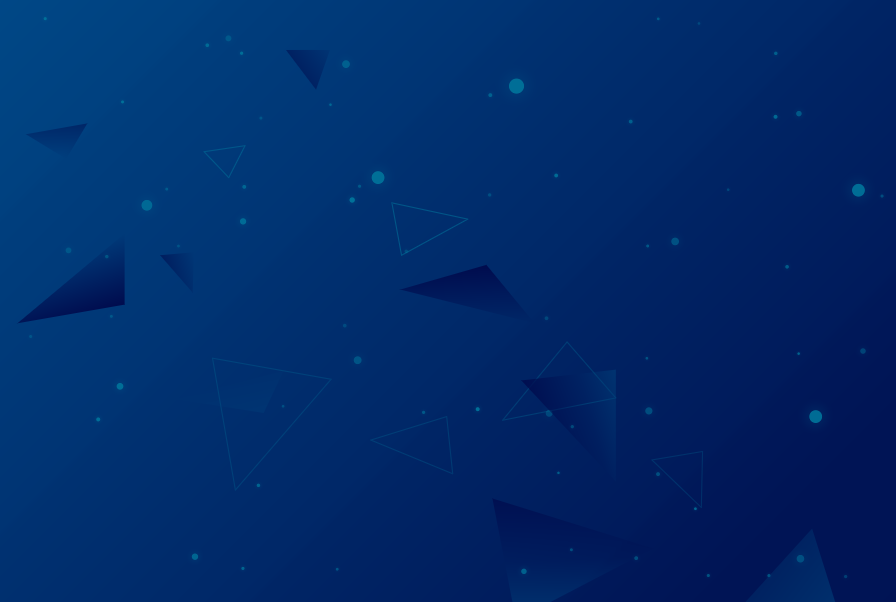
A Shadertoy shader for this background:

```glsl
// Deep blue diagonal gradient with faceted triangles, thin outlines and glowing specks.
// Facets are shaded by barycentric blending between their corners; specks come from
// jittered cells. Lengths are in canvas heights, with the origin at the lower left.

const vec3 SKY_BLUE   = vec3(0.0, 0.285, 0.53);   // upper left of the gradient
const vec3 DEEP_BLUE  = vec3(0.0, 0.080, 0.335);  // lower right of the gradient
const vec3 NAVY       = vec3(0.0, 0.045, 0.305);  // dark side of facets
const vec3 AZURE      = vec3(0.0, 0.250, 0.480);  // light side of facets
const vec3 TEAL       = vec3(0.0, 0.460, 0.610);  // outlines and lights
const float GRADIENT_END = 0.88;
const float BAND_START   = 0.354;
const float BAND_WIDTH   = 0.211;
const float BAND_DEPTH   = 0.006;
const float LINE_HALF    = 0.0009;
const float GLOW_SPREAD  = 3.0;
const float GLOW_ALPHA   = 0.16;
const float SPECK_CELL   = 0.125;
const float SPECK_RADIUS = 0.0026;
const float SPECK_CHANCE = 0.5;

float pixel;  // height of one pixel in canvas units

float coverage(float inset) { return clamp(inset / pixel + 0.5, 0.0, 1.0); }

float cross2(vec2 a, vec2 b) { return a.x * b.y - a.y * b.x; }

vec3 hash3(vec2 cell) {
    vec3 q = fract(cell.xyx * vec3(0.1031, 0.1030, 0.0973));
    q += dot(q, q.yxz + 33.33);
    return fract((q.xxy + q.yzz) * q.zyx);
}

// Diagonal gradient crossed by faint soft-edged bands
vec3 backdrop(vec2 p, float aspect) {
    float t = (p.x + 1.0 - p.y) / (aspect + 1.0);
    float saw = fract((t - BAND_START) / BAND_WIDTH);
    float band = (1.0 - saw) * smoothstep(0.0, 0.03, saw);
    return mix(SKY_BLUE, DEEP_BLUE, min(t / GRADIENT_END, 1.0)) - vec3(0, 1, 1) * BAND_DEPTH * band;
}

// Filled triangle; shade per corner runs from -1 (navy) through 0 (clear) to 1 (azure)
void facet(inout vec3 col, vec2 p, vec2 a, vec2 b, vec2 c, vec3 shade) {
    float area = cross2(b - a, c - a);
    vec3 bary = vec3(cross2(b - p, c - p), cross2(c - p, a - p), cross2(a - p, b - p)) / area;
    vec3 inset = bary * abs(area) / vec3(length(c - b), length(a - c), length(b - a));
    float s = clamp(dot(bary, shade), -1.0, 1.0);
    float mask = coverage(min(inset.x, min(inset.y, inset.z)));
    col = mix(col, s < 0.0 ? NAVY : AZURE, abs(s) * mask);
}

float segmentDistance(vec2 p, vec2 a, vec2 b) {
    vec2 ab = b - a;
    return length(p - a - ab * clamp(dot(p - a, ab) / dot(ab, ab), 0.0, 1.0));
}

void outline(inout vec3 col, vec2 p, vec2 a, vec2 b, vec2 c, float alpha) {
    float d = min(segmentDistance(p, a, b), min(segmentDistance(p, b, c), segmentDistance(p, c, a)));
    col = mix(col, TEAL, alpha * coverage(LINE_HALF - d));
}

// Solid disc with a soft halo
void light(inout vec3 col, vec2 p, vec2 centre, float radius, float alpha) {
    float d = length(p - centre);
    float halo = 1.0 - smoothstep(0.0, radius * GLOW_SPREAD, d);
    col = mix(col, TEAL, alpha * max(coverage(radius - d), GLOW_ALPHA * halo));
}

// Two scales of jittered cells: fine specks, then fewer and larger ones
void specks(inout vec3 col, vec2 p) {
    for (int i = 0; i < 2; i++) {
        float scale = 1.0 + float(i);
        float size = SPECK_CELL * scale;
        vec2 cell = floor(p / size);
        vec3 place = hash3(cell + 17.0 * scale);
        vec3 look = hash3(cell + 71.0 * scale);
        if (look.x < SPECK_CHANCE) {
            vec2 centre = (cell + 0.2 + 0.6 * place.xy) * size;
            float radius = SPECK_RADIUS * scale * mix(0.8, 1.3, look.y);
            light(col, p, centre, radius, mix(0.4, 0.95, look.z));
        }
    }
}

void mainImage(out vec4 fragColor, in vec2 fragCoord) {
    pixel = 1.0 / iResolution.y;
    vec2 p = fragCoord * pixel;
    vec3 col = backdrop(p, iResolution.x * pixel);
    specks(col, p);

    // Outlined triangles
    outline(col, p, vec2(0.339, 0.748), vec2(0.407, 0.758), vec2(0.380, 0.705), 0.50);
    outline(col, p, vec2(0.651, 0.663), vec2(0.777, 0.636), vec2(0.667, 0.576), 0.55);
    outline(col, p, vec2(0.353, 0.405), vec2(0.550, 0.370), vec2(0.391, 0.186), 0.28);
    outline(col, p, vec2(0.616, 0.269), vec2(0.742, 0.308), vec2(0.752, 0.213), 0.28);
    outline(col, p, vec2(0.942, 0.432), vec2(0.835, 0.302), vec2(1.023, 0.339), 0.32);
    outline(col, p, vec2(1.083, 0.236), vec2(1.167, 0.250), vec2(1.165, 0.157), 0.25);

    // Shaded facets
    facet(col, p, vec2(0.475, 0.917), vec2(0.548, 0.917), vec2(0.525, 0.851), vec3(-0.55, -0.1, -0.5));
    facet(col, p, vec2(0.043, 0.777), vec2(0.145, 0.795), vec2(0.110, 0.736), vec3(-0.35, -0.5, 0.0));
    facet(col, p, vec2(0.207, 0.612), vec2(0.207, 0.494), vec2(0.029, 0.463), vec3(0.0, -1.0, -0.8));
    facet(col, p, vec2(0.266, 0.576), vec2(0.322, 0.581), vec2(0.320, 0.514), vec3(-0.6, 0.0, -0.2));
    facet(col, p, vec2(0.665, 0.519), vec2(0.808, 0.560), vec2(0.888, 0.463), vec3(-0.7, -1.0, 0.0));
    facet(col, p, vec2(0.866, 0.368), vec2(1.023, 0.386), vec2(1.023, 0.200), vec3(-0.9, 0.6, 0.1));
    facet(col, p, vec2(0.818, 0.172), vec2(1.085, 0.089), vec2(0.857, -0.03), vec3(-0.8, -0.1, 0.7));
    facet(col, p, vec2(1.349, 0.122), vec2(1.399, -0.037), vec2(1.211, -0.03), vec3(0.35, 0.7, 0.3));
    facet(col, p, vec2(0.291, 0.337), vec2(0.471, 0.384), vec2(0.438, 0.314), vec3(0.0, 0.1, 0.4));

    // Main lights
    light(col, p, vec2(0.858, 0.857), 0.0126, 0.9);
    light(col, p, vec2(0.628, 0.705), 0.0107, 0.9);
    light(col, p, vec2(1.426, 0.684), 0.0107, 0.9);
    light(col, p, vec2(1.355, 0.308), 0.0107, 0.9);
    light(col, p, vec2(0.244, 0.659), 0.0090, 0.8);

    fragColor = vec4(col, 1.0);
}
```
